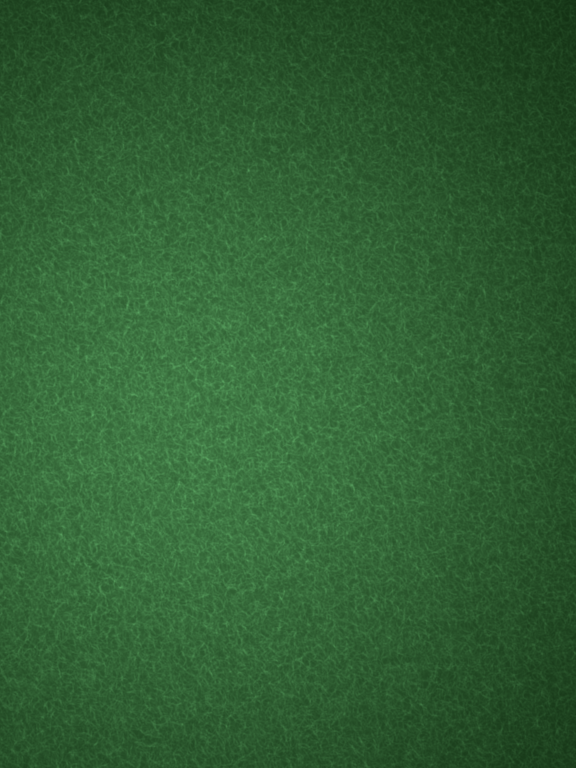
A Shadertoy shader for this texture:

```glsl
#define SHADOW vec3(0.11, 0.25, 0.115)
#define LIGHT vec3(0.24, 0.46, 0.257)
#define GLOW_CENTRE vec2(0.33, 0.45)
#define GLOW_FALLOFF vec2(1.7, 2.9)
#define CELLS 92.0
#define LAYERS 3
#define FIBRES_PER_CELL 3
#define FIBRE_WIDTH 0.23
#define FIBRE_CONTRAST 0.19
#define FIBRE_MEAN 1.42
#define LEAN 2.1
#define MOTTLE 0.025

vec3 hash3(vec3 p) {
    p = fract(p * vec3(0.1031, 0.1030, 0.0973));
    p += dot(p, p.yxz + 33.33);
    return fract((p.xxy + p.yxx) * p.zyx);
}

mat2 rotation(float angle) {
    float c = cos(angle), s = sin(angle);
    return mat2(c, -s, s, c);
}

// Coverage of one short bent strand, tapered at both ends
float strand(vec2 p, float angle, float bend, float halfLength, float pixel) {
    p = rotation(angle) * p;
    float reach = max(FIBRE_WIDTH, 1.2 * pixel);
    float distanceAcross = abs(p.y + bend * (p.x * p.x - 0.15));
    float across = 1.0 - smoothstep(0.0, reach, distanceAcross);
    float along = 1.0 - smoothstep(0.65 * halfLength, halfLength, abs(p.x));
    return across * along * FIBRE_WIDTH / reach;
}

// Sum of pale strands scattered over a cell grid, with dark gaps between
float fibreLayer(vec2 p, float seed, float pixel) {
    vec2 cell = floor(p);
    float sum = 0.0;
    for (int y = -1; y <= 1; y++)
    for (int x = -1; x <= 1; x++)
    for (int i = 0; i < FIBRES_PER_CELL; i++) {
        vec2 id = cell + vec2(x, y);
        vec3 key = vec3(id + 50.0, seed + float(i) * 7.0);
        vec3 place = hash3(key);
        vec3 form = hash3(key + 113.0);
        float turn = 2.0 * place.z - 1.0;
        float angle = LEAN + 1.57 * turn * (0.6 + 0.4 * abs(turn));
        float bend = 1.2 * (form.x - 0.5);
        float shade = mix(0.2, 1.0, form.y);
        float halfLength = mix(0.7, 0.95, form.z);
        sum += shade * strand(p - id - place.xy, angle, bend, halfLength, pixel);
    }
    return sum;
}

// Uneven nap from warped, rotated sine waves
float mottle(vec2 p) {
    float sum = 0.0;
    p *= 45.0;
    for (int i = 0; i < 5; i++) {
        p = rotation(1.1) * p * 1.3 + 3.7;
        p += 0.9 * sin(0.6 * p.yx);
        sum += sin(p.x) * sin(p.y);
    }
    return sum;
}

void mainImage(out vec4 fragColor, in vec2 fragCoord) {
    vec2 uv = fragCoord / iResolution.xy;
    vec2 p = fragCoord / iResolution.y;

    // Broad glow fading toward the edges
    vec2 offset = uv - GLOW_CENTRE;
    float glow = exp(-dot(GLOW_FALLOFF, offset * offset));
    float tone = 1.5 * glow - 0.45;

    // Matted fibres, laid in shifted and slightly rescaled layers
    float fibres = -FIBRE_MEAN;
    for (int i = 0; i < LAYERS; i++) {
        float layer = float(i);
        float density = CELLS * (1.0 + 0.13 * layer);
        vec2 q = p * density + layer * 17.3;
        fibres += fibreLayer(q, layer * 31.0 + 5.0, density / iResolution.y);
    }

    float relief = FIBRE_CONTRAST * fibres + MOTTLE * mottle(p);
    tone += relief * mix(0.35, 1.0, glow);
    fragColor = vec4(clamp(mix(SHADOW, LIGHT, tone), 0.0, 1.0), 1.0);
}
```
